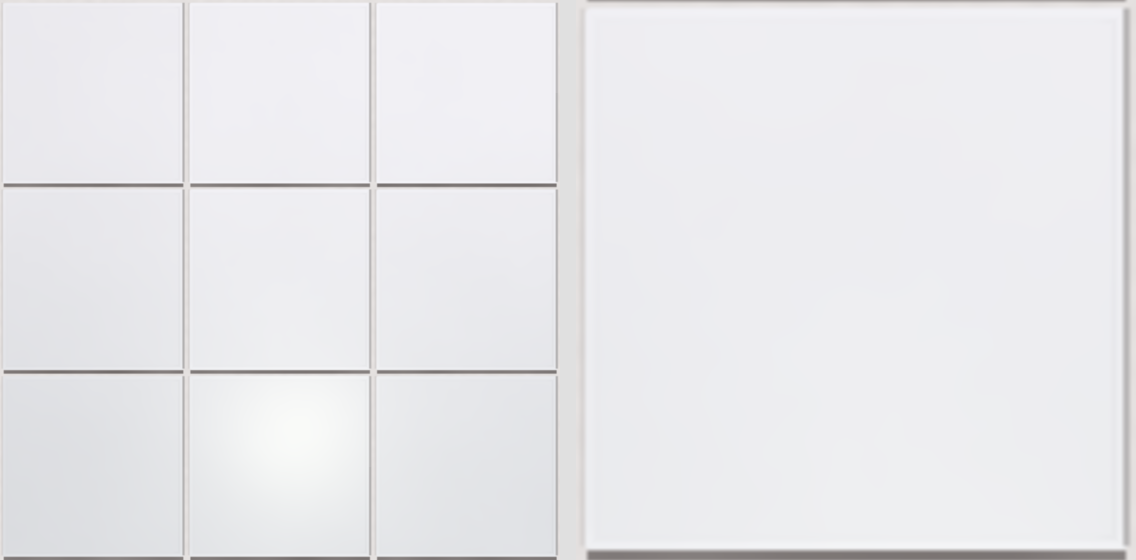
Left, the full canvas; right, a detail of the centre.
This texture is drawn by a WebGL 1 fragment shader. Its source:

```glsl
precision highp float;
// Glazed white square wall tiles, three by three, with shadowed joints and a soft lamp reflection.

uniform vec2 u_resolution;

#define TILES 3.0
#define JOINT 0.015
#define CORNER 0.014
#define SOFTNESS 0.006
#define JITTER 0.003
#define GLAZE_TOP vec3(0.932, 0.928, 0.945)
#define GLAZE_LOW vec3(0.868, 0.875, 0.888)
#define GROUT vec3(0.895, 0.880, 0.875)
#define SIDE_SHADE vec3(0.670, 0.660, 0.660)
#define DEEP_SHADE vec3(0.430, 0.405, 0.400)
#define LAMP vec2(0.530, 0.220)

float hash(vec2 p) {
  return fract(sin(dot(p, vec2(127.1, 311.7))) * 43758.55);
}

vec2 gradient(vec2 p) {
  float angle = 6.2832 * hash(p);
  return vec2(cos(angle), sin(angle));
}

float gradientNoise(vec2 p) {
  vec2 i = floor(p), f = fract(p);
  vec2 w = f * f * f * (f * (f * 6.0 - 15.0) + 10.0);
  vec2 e = vec2(1.0, 0.0);
  float low = mix(dot(gradient(i), f), dot(gradient(i + e), f - e), w.x);
  float high = mix(dot(gradient(i + e.yx), f - e.yx),
                   dot(gradient(i + 1.0), f - 1.0), w.x);
  return mix(low, high, w.y);
}

float roundedBox(vec2 p, vec2 halfSize, float radius) {
  vec2 q = abs(p) - halfSize + radius;
  return length(max(q, 0.0)) + min(max(q.x, q.y), 0.0) - radius;
}

// Soft stripe covering from..to
float stripe(float x, float from, float to, float soft) {
  return smoothstep(from - soft, from + soft, x)
       * (1.0 - smoothstep(to - soft, to + soft, x));
}

// Glaze tone: wall gradient, per-tile tone, faint mottling and lamp reflection
vec3 glaze(vec2 uv, vec2 cell) {
  vec3 color = mix(GLAZE_LOW, GLAZE_TOP, smoothstep(0.0, 0.9, uv.y));
  color += 0.020 * (smoothstep(0.0, 0.5, uv.x) - 0.5);
  color += 0.006 * (hash(cell + 4.0) - 0.5);
  color += 0.005 * gradientNoise(uv * 7.0) + 0.002 * gradientNoise(uv * 34.0);

  // Tight core on one tile, wide halo over its neighbours
  float reach = dot(uv - LAMP, uv - LAMP);
  float facing = cell.x == 1.0 && cell.y == 0.0 ? 1.0 : 0.25;
  color += 0.055 * exp(-reach * 60.0) * facing * vec3(1.0, 1.0, 0.75);
  return color + 0.036 * exp(-reach * 13.0) * vec3(1.0, 0.98, 0.78);
}

void main() {
  vec2 uv = gl_FragCoord.xy / u_resolution;
  vec2 grid = uv * TILES;
  vec2 cell = floor(grid);
  vec2 local = fract(grid);
  float soft = max(SOFTNESS, 0.7 * TILES / min(u_resolution.x, u_resolution.y));

  // Tile outline, set slightly unevenly
  vec2 shift = JITTER * (vec2(hash(cell), hash(cell + 17.0)) - 0.5);
  vec2 p = local - shift;
  float edge = roundedBox(p - 0.5, vec2(0.5 - JOINT), CORNER);
  float body = 1.0 - smoothstep(-soft, soft, edge);

  // Joint and glazed face
  vec3 grout = GROUT + 0.02 * gradientNoise(uv * 60.0);
  vec3 color = mix(grout, glaze(uv, cell), body);

  // Rounded rim: bright lip, then a faint crease towards the right
  float depth = -edge;
  float lowerRim = 1.0 - smoothstep(0.02, 0.07, p.y);
  float rightRim = smoothstep(0.92, 0.97, p.x);
  color += 0.020 * stripe(depth, 0.002, 0.016, soft) * (0.5 + 0.5 * lowerRim);
  color -= 0.018 * stripe(depth, 0.021, 0.029, soft) * (0.2 + rightRim);

  // Thin grey seam on the left side of the tile
  float tall = stripe(local.y, 0.025, 0.985, soft);
  float leftSeam = stripe(local.x, 0.007, 0.016, soft) * tall;
  color = mix(color, vec3(0.77, 0.755, 0.755), 0.45 * leftSeam);

  // Shadows along the right and lower edges, uneven along their length;
  // the lower one reaches a little past the cell border
  float wear = 0.86 + 0.16 * gradientNoise(vec2(grid.x * 4.0, floor(grid.y + 0.5) * 5.3))
             + 0.10 * (hash(floor(grid + vec2(0.0, 0.5)) + 9.0) - 0.5);
  float fromJoint = local.y - step(0.5, local.y);
  float inside = step(grid.y, TILES - 0.5);
  float sideShade = stripe(local.x, 0.977, 0.989, soft) * tall;
  float deepShade = stripe(fromJoint, -0.002, 0.017, soft)
                  * stripe(local.x, 0.020, 0.982, soft) * inside;
  color = mix(color, SIDE_SHADE, clamp(sideShade * wear, 0.0, 1.0));
  color = mix(color, DEEP_SHADE, clamp(deepShade * wear, 0.0, 1.0));

  gl_FragColor = vec4(clamp(color, 0.0, 1.0), 1.0);
}
```
